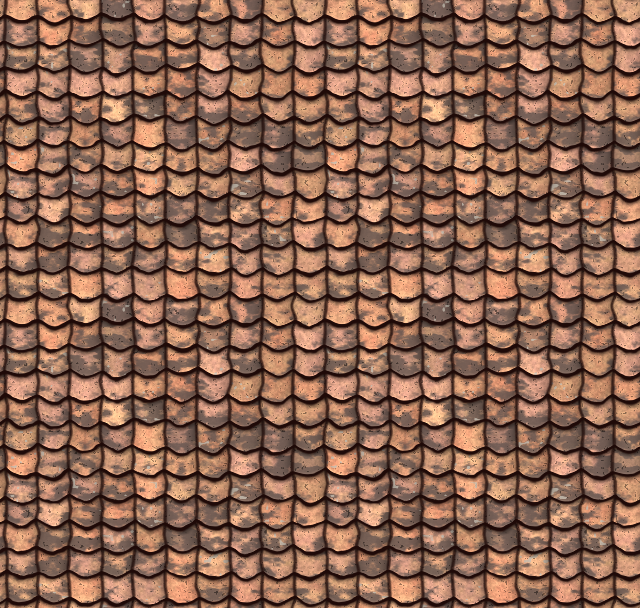
Give the GLSL for this texture, as a Shadertoy shader.

```glsl
// Weathered clay roof: columns of rounded tiles, each row overlapping the next.
// A sagging lip curve splits the rows; cylinder shading, cast shadows and
// wrapping noise stains give every tile in a repeating block its own wear.
#define TILES vec2(20.0, 24.0)   // tiles across and up
#define BLOCK vec2(10.0, 12.0)   // tiles before the wear repeats
#define SHIFT vec2(0.18, 0.43)   // grid offset, in tiles
#define SAG 0.25                 // droop of the lip
#define JITTER 0.17              // unevenness of the laying
#define GAP 0.11                 // dark slot under a lip
#define STAIN 0.85               // strength of the grey weathering

const vec3 SHADOW = vec3(0.12, 0.04, 0.03);
const vec3 TERRACOTTA = vec3(0.84, 0.55, 0.42);
const vec3 ROSE = vec3(0.83, 0.60, 0.51);
const vec3 OCHRE = vec3(0.90, 0.69, 0.51);
const vec3 SOOT = vec3(0.38, 0.32, 0.30);
const vec3 LICHEN = vec3(0.75, 0.72, 0.67);

// Random value of a lattice point that wraps after the given period
float hash(vec2 cell, vec2 period) {
    cell = floor(mod(cell + 0.5, period));
    return fract(sin(dot(cell, vec2(127.1, 311.7))) * 43758.547);
}

float tileHash(vec2 tile, float seed) {
    return fract(hash(tile, BLOCK) * 91.7 + seed * 0.618 + sin(seed * 12.9) * hash(tile + 3.0, BLOCK) * 7.0);
}

float noise(vec2 p, vec2 period) {
    vec2 i = floor(p), f = fract(p);
    f = f * f * (3.0 - 2.0 * f);
    vec2 e = vec2(1.0, 0.0);
    return mix(mix(hash(i, period), hash(i + e.xy, period), f.x),
               mix(hash(i + e.yx, period), hash(i + e.xx, period), f.x), f.y);
}

float fbm(vec2 p, vec2 period) {
    float sum = 0.0, amp = 0.53;
    for (int k = 0; k < 4; k++) {
        sum += amp * noise(p, period);
        p *= 2.0;
        period *= 2.0;
        amp *= 0.5;
    }
    return sum;
}

// Height of the lower lip of a tile at u, 0 to 1 across it
float lip(vec2 tile, float u) {
    float corner = mix(tileHash(tile, 1.0), tileHash(tile + vec2(1.0, 0.0), 1.0), u) - 0.5;
    float droop = SAG + JITTER * 0.6 * (tileHash(tile, 2.0) - 0.5);
    return tile.y + JITTER * corner - droop * pow(sin(3.14159 * u), 1.3);
}

void mainImage(out vec4 fragColor, in vec2 fragCoord) {
    vec2 p = fragCoord / iResolution.xy * TILES - SHIFT;
    float aa = 1.3 * TILES.y / iResolution.y;

    // Slightly crooked columns and chipped lips
    p.x += 0.12 * (noise(p * vec2(1.0, 2.0), BLOCK * vec2(1.0, 2.0)) - 0.5);
    p.y += 0.06 * (noise(p * 6.0, BLOCK * 6.0) - 0.5);

    // Find the tile
    float u = fract(p.x);
    vec2 tile = vec2(floor(p.x), floor(p.y) + 1.0);
    if (p.y < lip(tile, u)) tile.y -= 1.0;
    if (p.y < lip(tile, u)) tile.y -= 1.0;
    float above = p.y - lip(tile, u);
    float below = lip(tile + vec2(0.0, 1.0), u) - p.y;

    // Fired clay: hue per tile, mottled
    vec2 q = p + floor(40.0 * vec2(tileHash(tile, 3.0), tileHash(tile, 4.0))) * 0.25;
    float mottle = fbm(q * vec2(4.0, 3.0), BLOCK * vec2(4.0, 3.0));
    float grain = fbm(q * vec2(14.0, 11.0), BLOCK * vec2(14.0, 11.0));
    vec3 color = mix(TERRACOTTA, ROSE, smoothstep(0.2, 0.8, tileHash(tile, 5.0)));
    color = mix(color, OCHRE, clamp(0.65 * tileHash(tile, 6.0) + 1.3 * (mottle - 0.45), 0.0, 1.0));
    color *= 0.90 + 0.20 * tileHash(tile, 7.0);
    color *= 0.78 + 0.46 * grain;

    // Soot gathers towards the lip; a few tiles are grey all over
    float dirt = fbm(q * vec2(3.0, 4.0) + 5.0, BLOCK * vec2(3.0, 4.0));
    float grime = tileHash(tile, 8.0);
    float soot = smoothstep(0.52, 0.82, dirt + 0.32 * grime - 0.30 * above + 0.08);
    soot = max(soot, 0.55 * smoothstep(0.90, 0.97, grime));
    color = mix(color, SOOT, STAIN * soot);

    // Dark pits and pale lichen
    color *= 1.0 - 0.45 * smoothstep(0.67, 0.77, grain);
    float spots = noise(q * vec2(7.0, 6.0) + 2.0, BLOCK * vec2(7.0, 6.0));
    float lichen = smoothstep(0.83, 0.92, spots) * step(0.80, tileHash(tile, 9.0));
    color = mix(color, LICHEN, 0.8 * lichen);

    // Rounded shading and a worn, lighter rim
    float across = (u - 0.43) / 0.57;
    color *= 1.05 - 0.42 * pow(abs(across), 2.6);
    color *= 1.0 + 0.12 * smoothstep(0.13, 0.05, above);

    // Groove between columns, then slot and soft shadow below the upper lip
    float side = min(u, 1.0 - u);
    float groove = smoothstep(0.015, 0.085, side + 0.03 * (mottle - 0.5));
    color = mix(SHADOW, color, mix(0.28, 1.0, groove));
    float slot = GAP * (0.75 + 0.5 * tileHash(tile, 10.0));
    color *= mix(0.60, 1.0, smoothstep(slot, slot + 0.20, below));
    color = mix(SHADOW, color, smoothstep(slot - aa, slot + aa, below));
    color = mix(SHADOW, color, smoothstep(0.0, aa, above));

    fragColor = vec4(clamp(color, 0.0, 1.0), 1.0);
}
```
